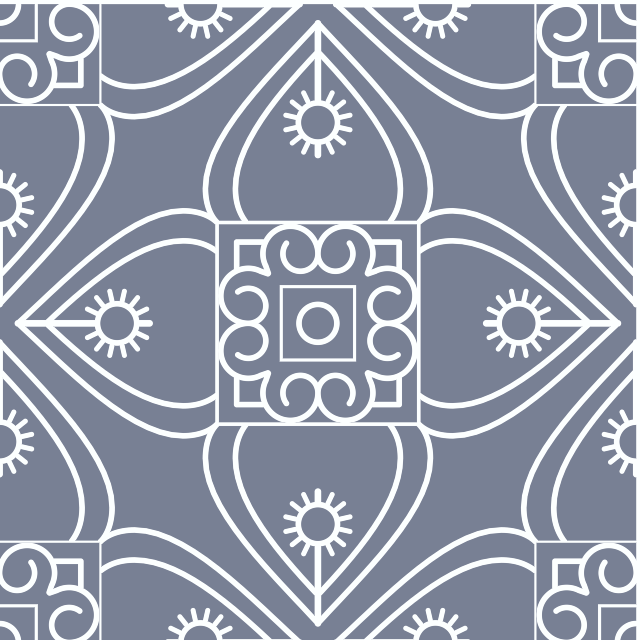
Give the GLSL for this pattern, as a Shadertoy shader.

```glsl
#define GRID 768.0                  // design units along the canvas
#define TILE vec2(764.0, 766.0)     // repeat size
#define CENTRE vec2(381.5, 380.0)   // middle medallion
#define SLATE vec3(0.47, 0.50, 0.58)
#define WHITE vec3(0.99, 1.0, 1.0)
#define STROKE 3.4                  // half widths of the lines
#define FINE 1.9
#define FRAME 121.0                 // half side of the medallion
#define FLOWER 241.0                // flower distance from the medallion centre
#define RAYS 14.0
#define STEPS 14

const float PI = 3.14159265;

float segment(vec2 p, vec2 a, vec2 b) {
    vec2 pa = p - a, ba = b - a;
    return length(pa - ba * clamp(dot(pa, ba) / dot(ba, ba), 0.0, 1.0));
}

// Arc centred on angle mid, reaching halfSpan to either side, with round ends
float arc(vec2 p, float r, float mid, float halfSpan) {
    float c = cos(mid), s = sin(mid);
    p = vec2(c * p.x + s * p.y, abs(c * p.y - s * p.x));
    if (atan(p.y, p.x) < halfSpan) return abs(length(p) - r);
    return length(p - r * vec2(cos(halfSpan), sin(halfSpan)));
}

float bezier(vec2 p, vec2 a, vec2 b, vec2 c, vec2 d) {
    float dist = 1e5;
    vec2 last = a;
    for (int i = 1; i <= STEPS; i++) {
        float t = float(i) / float(STEPS), k = 1.0 - t;
        vec2 next = k*k*k*a + 3.0*k*k*t*b + 3.0*k*t*t*c + t*t*t*d;
        dist = min(dist, segment(p, last, next));
        last = next;
    }
    return dist;
}

float squareLine(vec2 p, float halfSide) {
    return abs(max(p.x, p.y) - halfSide);
}

// Half of a petal: x runs along its axis, y across
float petal(vec2 p) {
    float outer = min(
        bezier(p, vec2(360, 0), vec2(300, 55), vec2(225, 135), vec2(162, 135)),
        bezier(p, vec2(162, 135), vec2(145, 135), vec2(130, 130), vec2(121, 121)));
    float inner = min(
        bezier(p, vec2(326, 0), vec2(275, 48), vec2(215, 99), vec2(162, 99)),
        bezier(p, vec2(162, 99), vec2(148, 99), vec2(134, 96), vec2(121, 86)));
    return max(min(outer, inner) - STROKE, FRAME - p.x);
}

float flower(vec2 p) {
    float stem = segment(p, vec2(FLOWER + 25.0, 0), vec2(360, 0)) - 4.0;
    p.x -= FLOWER;
    float ring = abs(length(p) - 23.5) - STROKE;
    float tipRay = segment(p, vec2(-39, 0), vec2(-26, 0)) - 4.0;
    float sector = 2.0 * PI / RAYS;
    float angle = mod(atan(p.y, p.x) + 0.5 * sector, sector) - 0.5 * sector;
    vec2 q = length(p) * vec2(cos(angle), sin(angle));
    float rays = segment(q, vec2(26, 0), vec2(39.5, 0)) - 3.0;
    return min(min(stem, ring), min(tipRay, rays));
}

// Scrolls, corner brackets, small square and ring
float medallion(vec2 p, float frameWidth) {
    vec2 outer = p - vec2(83.5, 33.0), curl = p - vec2(83.5, 21.0);
    float scroll = min(arc(outer, 33.0, radians(13.0), radians(103.0)),
                       arc(curl, 21.0, radians(161.5), radians(108.5)));
    scroll = min(scroll, segment(p, vec2(69, 62.6), vec2(60, 59.5)));
    float bracket = segment(p, vec2(97.5, 63), vec2(97.5, 97.5));
    float ring = abs(length(p) - 22.7);
    float thick = min(min(scroll, bracket), ring) - STROKE;
    float thin = min(squareLine(p, 44.0) - FINE, squareLine(p, FRAME) - frameWidth);
    return min(thick, thin);
}

// One full motif, folded to an eighth
float motif(vec2 p, float frameWidth) {
    p = abs(p);
    p = vec2(max(p.x, p.y), min(p.x, p.y));
    return min(medallion(p, frameWidth), min(petal(p), flower(p)));
}

vec2 repeatCell(vec2 p) {
    return mod(p + 0.5 * TILE, TILE) - 0.5 * TILE;
}

void mainImage(out vec4 fragColor, in vec2 fragCoord) {
    float unit = GRID / iResolution.y;
    vec2 p = fragCoord * unit - CENTRE;

    // Motifs on the tile centres and on the tile corners
    float d = min(motif(repeatCell(p), 2.2),
                  motif(repeatCell(p + 0.5 * TILE), 1.3));

    // White margin beyond the tile
    vec2 rim = 0.5 * TILE - p;
    d = min(d, min(rim.x, rim.y));

    float ink = 1.0 - smoothstep(-0.6 * unit, 0.6 * unit, d);
    fragColor = vec4(mix(SLATE, WHITE, ink), 1.0);
}
```
